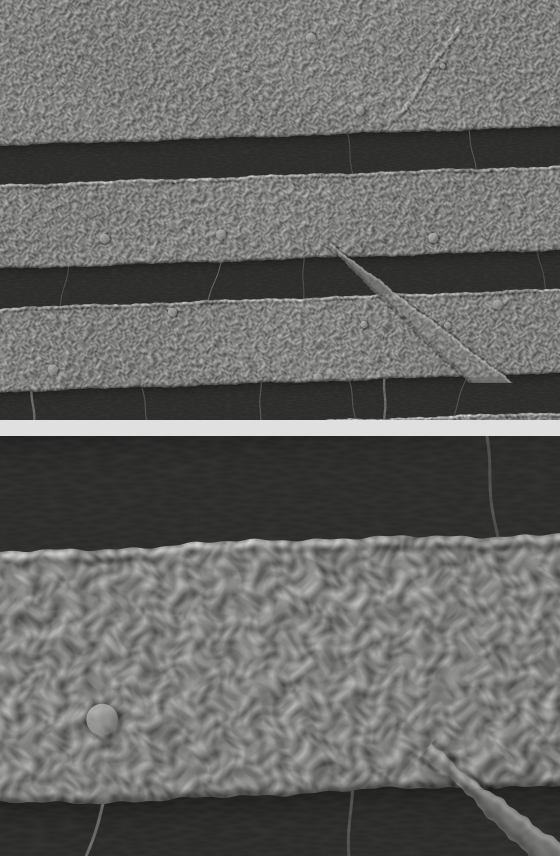
Top, the full canvas; bottom, a detail of the centre.
This texture is drawn by a WebGL 2 fragment shader. Its source:

```glsl
#version 300 es
precision highp float;
uniform vec2 u_resolution;
out vec4 outColor;

#define WIDTH 1.333
#define PITCH 0.2934
#define GAP 0.0925
#define FIRST_GAP 0.6528
#define SLOPE 0.034
#define GRAIN_SCALE 105.0
#define GRAIN_DEPTH 0.2
#define FELT 0.5
#define SLOT 0.185
#define THREAD 0.44
#define BUMP_CELL 0.16

float hash(vec2 p) {
  p = fract(p * vec2(0.1031, 0.1137));
  p += dot(p, p.yx + 33.33);
  return fract((p.x + p.y) * p.x * 17.31);
}

vec2 hash2(vec2 p) { return vec2(hash(p + 11.7), hash(p.yx + 47.3)); }

// Distance to the nearest scattered cell point
float cellular(vec2 p) {
  vec2 cell = floor(p), local = fract(p);
  float nearest = 2.0;
  for (int y = -1; y <= 1; y++)
    for (int x = -1; x <= 1; x++) {
      vec2 o = vec2(x, y);
      vec2 d = o + hash2(cell + o + 200.0) - local;
      nearest = min(nearest, dot(d, d));
    }
  return sqrt(nearest);
}

// Fibrous relief lit from the upper left
float relief(vec2 p) {
  p += 0.35 * sin(p.yx * 1.7 + 2.0 * sin(p * 0.43));
  return cellular(p + vec2(0.28, -0.28)) - cellular(p - vec2(0.28, -0.28));
}

float wobble(float x, float seed) {
  return 0.0014 * sin(x * 17.0 + seed * 2.3) + 0.001 * sin(x * 43.0 + seed * 5.1)
       + 0.0007 * sin(x * 121.0 + seed) + 0.0005 * sin(x * 263.0 + seed * 3.7);
}

float cover(float d) { return clamp(0.5 - d * u_resolution.y, 0.0, 1.0); }

float line(float d, float width) { return exp(-d * d / (width * width)); }

// Position along a segment (0 to 1) and signed distance across it
vec2 alongAcross(vec2 p, vec2 a, vec2 b) {
  vec2 dir = b - a, q = p - a;
  return vec2(dot(q, dir) / dot(dir, dir), (dir.x * q.y - dir.y * q.x) / length(dir));
}

// Loose threads crossing a slot, more of them in lower rows
float threads(float x, float depth, float row) {
  float count = 2.0 + 2.0 * row, mask = 0.0;
  for (float i = 0.0; i < 6.0; i++) {
    if (i >= count) break;
    vec2 rnd = hash2(vec2(i + 3.0, row * 7.0 + 5.0));
    float stride = 0.21 * (1.0 + mod(row, 2.0));
    float start = WIDTH * fract(0.63 + 0.5 * row + stride * i + 0.02 * (rnd.x - 0.5));
    float lean = mix(-0.5, 0.25, rnd.y);
    float bend = 0.0015 * sin(depth * 70.0 + i * 2.0);
    float halfWidth = 0.0012 + 0.0022 * step(1.5, row) * rnd.x * rnd.x;
    float d = abs(x - start - lean * depth - bend) / sqrt(1.0 + lean * lean);
    mask = max(mask, cover(d - halfWidth) * mix(0.5, 1.0, rnd.x));
  }
  return mask;
}

// Small round knots: x is shading, y is coverage
vec2 knots(vec2 p) {
  vec2 cell = floor(p / BUMP_CELL), rnd = hash2(cell + 31.0);
  vec2 q = p - (cell + 0.2 + 0.6 * rnd) * BUMP_CELL;
  float radius = mix(0.006, 0.013, rnd.y);
  float present = step(hash(cell + 83.0), mix(0.5, 0.12, p.y));
  float shade = 0.08 + 0.13 * dot(q / radius, vec2(-0.6, 0.7));
  float rim = line(length(q - vec2(0.002, -0.002)) - radius, 0.003);
  float body = cover(length(q) - radius);
  return vec2(mix(-0.15 * rim, shade, body), body) * present;
}

void main() {
  vec2 p = gl_FragCoord.xy / u_resolution.y;

  // Tilted rows, measured downward from the top of each slot
  float t = (FIRST_GAP - p.y + SLOPE * p.x) / PITCH;
  float row = max(floor(t + 0.35), 0.0);
  float depth = (t - row) * PITCH;
  float below = depth - wobble(p.x, row + 1.0);
  float above = GAP + wobble(p.x, row + 8.0) - depth;
  float slotMask = cover(-min(below, above));

  // Felt strips with a coarse and a fine nap
  float nap = GRAIN_DEPTH * (relief(p * GRAIN_SCALE) + 0.5 * relief(p * GRAIN_SCALE * 0.47 + 9.0));
  float felt = FELT + nap + 0.01 * sin(p.x * 7.0 + 3.0 * sin(p.y * 9.0));
  vec2 knot = knots(p);
  felt = mix(felt, FELT + 0.3 * nap, knot.y) + knot.x;

  // Raised scar in the top strip
  vec2 scar = alongAcross(p, vec2(0.946, 0.722), vec2(1.111, 0.965));
  scar.y += 0.003 * sin(scar.x * 9.0);
  float scarFade = smoothstep(0.0, 0.08, scar.x) * smoothstep(1.0, 0.85, scar.x);
  felt += scarFade * (0.12 * line(scar.y, 0.005) - 0.15 * line(scar.y + 0.008, 0.003));

  // Dark lower rim, pale frayed lip and the crease under it
  felt *= mix(0.62, 1.0, smoothstep(0.0, 0.008, abs(below)));
  float fray = 0.5 + 0.5 * sin(p.x * 31.0 + 2.0 * sin(p.x * 13.0 + row));
  felt += mix(0.08, 0.2, fray) * line(above + 0.003, 0.0028);
  felt -= mix(0.16, 0.04, fray) * line(above + 0.009, 0.003);

  // Shadowed slots with faint streaks
  float slot = SLOT - 0.055 * exp(-max(below, 0.0) / 0.012);
  slot += 0.035 * (cellular(p * vec2(70.0, 260.0)) - 0.5);
  slot = mix(slot, THREAD + 0.3 * nap, threads(p.x, depth, row));
  float tone = mix(felt, slot, slotMask);

  // Widening torn fold across two strips
  vec2 fold = alongAcross(p, vec2(0.783, 0.418), vec2(1.17, 0.085));
  float halfWidth = mix(0.005, 0.034, clamp(fold.x, 0.0, 1.0)) + wobble(fold.x, 4.0);
  float span = cover(-fold.x) * cover(0.0885 - p.y);
  float foldTone = mix(FELT + 0.75 * nap, THREAD + 0.2 * nap, slotMask);
  foldTone += 0.13 * line(fold.y - halfWidth + 0.003, 0.003);
  foldTone -= 0.1 * line(fold.y + halfWidth - 0.003, 0.004);
  tone -= 0.13 * span * line(abs(fold.y) - halfWidth - 0.002, 0.003) * (1.0 - slotMask);
  tone = mix(tone, foldTone, span * cover(abs(fold.y) - halfWidth));

  outColor = vec4(clamp(tone, 0.0, 1.0) * vec3(1.0, 1.0, 0.985), 1.0);
}
```
